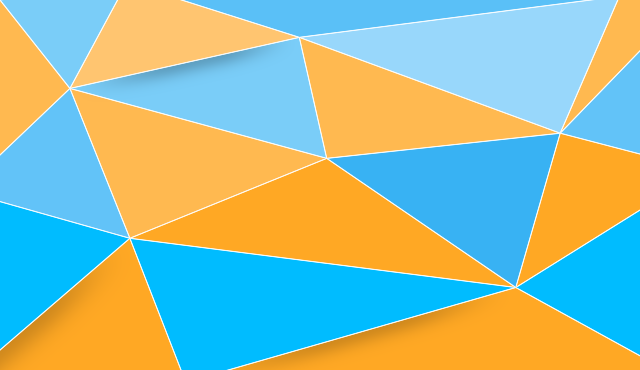
This background is drawn by a WebGL 2 fragment shader. Its source:

```glsl
#version 300 es
precision highp float;
// Low-poly background: a mesh of flat blue and orange triangles with thin white seams.
// Each facet is a signed triangle distance; the seams come from the smallest distance
// to any edge, and three soft shadows give the folded paper look.

uniform vec2 u_resolution;
out vec4 fragColor;

const float ASPECT = 1.7297;

// Inner mesh nodes, in canvas heights
const vec2 A = vec2(0.189, 0.761);
const vec2 B = vec2(0.809, 0.899);
const vec2 C = vec2(0.883, 0.572);
const vec2 D = vec2(1.514, 0.640);
const vec2 E = vec2(0.351, 0.356);
const vec2 F = vec2(1.394, 0.223);

// Outer mesh nodes, clockwise from the top left corner
const vec2 TOP_LEFT     = vec2(0.0, 1.0);
const vec2 TOP_MID      = vec2(0.343, 1.047);
const vec2 TOP_RIGHT    = vec2(1.674, 1.010);
const vec2 FAR_RIGHT    = vec2(1.946, 1.086);
const vec2 RIGHT_MID    = vec2(1.901, 0.539);
const vec2 BOTTOM_RIGHT = vec2(2.065, -0.146);
const vec2 BOTTOM_MID   = vec2(0.502, -0.033);
const vec2 BOTTOM_LEFT  = vec2(-0.351, -0.248);
const vec2 LEFT_MID     = vec2(-0.102, 0.484);

// Palette
const vec3 CYAN   = vec3(0.0, 0.737, 1.0);
const vec3 AZURE  = vec3(0.22, 0.70, 0.953);
const vec3 SKY    = vec3(0.385, 0.765, 0.973);
const vec3 PALE   = vec3(0.478, 0.804, 0.973);
const vec3 ICE    = vec3(0.596, 0.843, 0.984);
const vec3 ORANGE = vec3(1.0, 0.659, 0.141);
const vec3 AMBER  = vec3(1.0, 0.725, 0.315);
const vec3 PEACH  = vec3(1.0, 0.773, 0.44);

float cross2(vec2 a, vec2 b) { return a.x * b.y - a.y * b.x; }

float segmentDistance(vec2 p, vec2 a, vec2 b) {
    vec2 ab = b - a;
    return length(p - a - ab * clamp(dot(p - a, ab) / dot(ab, ab), 0.0, 1.0));
}

// Negative inside; works for either winding
float triangleDistance(vec2 p, vec2 a, vec2 b, vec2 c) {
    float d = min(segmentDistance(p, a, b), min(segmentDistance(p, b, c), segmentDistance(p, c, a)));
    float winding = sign(cross2(b - a, c - a));
    vec3 side = winding * vec3(cross2(b - a, p - a), cross2(c - b, p - b), cross2(a - c, p - c));
    return min(side.x, min(side.y, side.z)) > 0.0 ? -d : d;
}

// Paints one triangle and keeps the nearest edge distance
void facet(inout vec3 color, inout float seam, vec2 p, vec2 a, vec2 b, vec2 c, vec3 fill, float px) {
    float d = triangleDistance(p, a, b, c);
    color = mix(color, fill, 1.0 - smoothstep(-0.5 * px, 0.5 * px, d));
    seam = min(seam, abs(d));
}

// Soft shade on the right hand side of the line a-b, fading at both ends
float shadow(vec2 p, vec2 a, vec2 b, float depth, float strength) {
    vec2 ab = b - a;
    float along = dot(p - a, ab) / dot(ab, ab);
    float away = -cross2(ab, p - a) / length(ab);
    float ends = smoothstep(0.0, 0.45, along) * (1.0 - smoothstep(0.65, 1.0, along));
    float fall = exp(-away * away / (depth * depth));
    return 1.0 - strength * ends * fall * step(0.0, away);
}

void main() {
    vec2 p = gl_FragCoord.xy / u_resolution * vec2(ASPECT, 1.0);
    float px = 1.0 / u_resolution.y;
    vec3 color = SKY;
    float seam = 1.0;

    // Upper row
    facet(color, seam, p, A, TOP_LEFT, LEFT_MID, AMBER, px);
    facet(color, seam, p, A, TOP_LEFT, TOP_MID, PALE, px);
    facet(color, seam, p, A, TOP_MID, B, PEACH, px);
    facet(color, seam, p, B, TOP_MID, TOP_RIGHT, mix(AZURE, SKY, 0.8), px);
    facet(color, seam, p, B, TOP_RIGHT, D, ICE, px);
    facet(color, seam, p, D, TOP_RIGHT, FAR_RIGHT, AMBER, px);
    facet(color, seam, p, D, FAR_RIGHT, RIGHT_MID, SKY, px);

    // Middle row
    facet(color, seam, p, A, B, C, PALE, px);
    facet(color, seam, p, B, C, D, AMBER, px);
    facet(color, seam, p, A, C, E, AMBER, px);
    facet(color, seam, p, A, LEFT_MID, E, SKY, px);
    facet(color, seam, p, C, E, F, ORANGE, px);
    facet(color, seam, p, C, D, F, AZURE, px);
    facet(color, seam, p, D, RIGHT_MID, F, ORANGE, px);

    // Lower row
    facet(color, seam, p, E, LEFT_MID, BOTTOM_LEFT, CYAN, px);
    facet(color, seam, p, E, BOTTOM_LEFT, BOTTOM_MID, ORANGE, px);
    facet(color, seam, p, E, BOTTOM_MID, F, CYAN, px);
    facet(color, seam, p, F, RIGHT_MID, BOTTOM_RIGHT, CYAN, px);
    facet(color, seam, p, F, BOTTOM_MID, BOTTOM_RIGHT, ORANGE, px);

    // Fold shadows
    color *= shadow(p, A, B, 0.032, 0.22);
    color *= shadow(p, BOTTOM_LEFT, E, 0.05, 0.18);
    color *= shadow(p, BOTTOM_MID, F, 0.036, 0.18);

    // White seams
    float halfWidth = 0.0017;
    float line = 1.0 - smoothstep(halfWidth - 0.5 * px, halfWidth + 0.5 * px, seam);
    fragColor = vec4(mix(color, vec3(1.0), 0.92 * line), 1.0);
}
```
